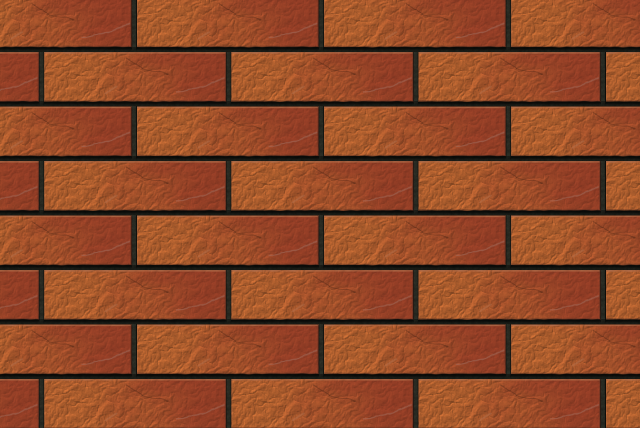
A WebGL 2 fragment shader for this texture:

```glsl
#version 300 es
precision highp float;

uniform vec2 u_resolution;
out vec4 outColor;

// Layout, with the canvas 1.5 wide and 1 high
const vec2 CANVAS = vec2(1.5, 1.0);
const vec2 PITCH = vec2(0.4386, 0.1273);
const vec2 BRICK = vec2(0.4262, 0.1155);
const vec2 FIRST_CORNER = vec2(0.1035, -0.0058);
const float STAGGER = 0.2170;

const vec3 ORANGE = vec3(0.665, 0.360, 0.175);
const vec3 RED = vec3(0.565, 0.235, 0.145);
const vec3 EDGE_LIGHT = vec3(0.70, 0.43, 0.29);
const vec3 EDGE_DARK = vec3(0.33, 0.18, 0.13);
const vec3 SCRATCH = vec3(0.62, 0.42, 0.36);
const vec3 MORTAR = vec3(0.155, 0.160, 0.130);
const vec3 SHADOW = vec3(0.035, 0.040, 0.032);

vec2 hashGradient(vec2 cell) {
    vec3 h = fract(cell.xyx * vec3(0.1031, 0.1030, 0.0973));
    h += dot(h, h.yzx + 33.33);
    float angle = 6.2832 * fract((h.x + h.y) * h.z);
    return vec2(cos(angle), sin(angle));
}

float gradientNoise(vec2 p) {
    vec2 i = floor(p), f = fract(p);
    vec2 w = f * f * f * (f * (f * 6.0 - 15.0) + 10.0);
    vec2 e = vec2(0.0, 1.0);
    float a = dot(hashGradient(i), f);
    float b = dot(hashGradient(i + e.yx), f - e.yx);
    float c = dot(hashGradient(i + e.xy), f - e.xy);
    float d = dot(hashGradient(i + e.yy), f - e.yy);
    return mix(mix(a, b, w.x), mix(c, d, w.x), w.y);
}

float fbm(vec2 p) {
    float sum = 0.0, amplitude = 0.5;
    for (int i = 0; i < 4; i++) {
        sum += amplitude * gradientNoise(p);
        p = mat2(1.6, 1.2, -1.2, 1.6) * p + 7.3;
        amplitude *= 0.5;
    }
    return sum;
}

// Clay surface: soft lumps with creases rising to the right
float clayHeight(vec2 p) {
    vec2 slanted = vec2(p.x - p.y, (p.x + p.y) * 1.7);
    vec2 warp = vec2(fbm(p * 24.0), fbm(p * 24.0 + 19.0));
    float crease = abs(gradientNoise(slanted * 23.0 + warp * 1.6));
    return fbm(p * 38.0 + warp) + 0.65 * sqrt(crease + 0.02);
}

float segmentDistance(vec2 p, vec2 a, vec2 b) {
    vec2 ab = b - a;
    return length(p - a - ab * clamp(dot(p - a, ab) / dot(ab, ab), 0.0, 1.0));
}

float boxDistance(vec2 p, vec2 size) {
    vec2 d = abs(p - 0.5 * size) - 0.5 * size;
    return length(max(d, 0.0)) + min(max(d.x, d.y), 0.0);
}

float lineMask(float dist, float width, float pixel) {
    return 1.0 - smoothstep(width - 0.5 * pixel, width + pixel, dist);
}

vec3 brickColor(vec2 p, float pixel) {
    vec2 uv = p / BRICK;
    float blotch = fbm(p * vec2(9.0, 16.0) + 3.0);
    float redness = smoothstep(0.15, 0.95, uv.x - 0.16 * (uv.y - 0.5) + 0.35 * blotch);
    vec3 color = mix(ORANGE, RED, redness);

    // Relief lit from the upper left
    float slope = clayHeight(p + vec2(0.0022, 0.0028)) - clayHeight(p);
    color *= 1.0 + clamp(slope, -0.3, 0.3) * mix(0.75, 0.32, redness);
    color *= 1.0 + 0.10 * fbm(p * 110.0);

    // Hairline cracks and a raised scratch
    vec2 bent = p + 0.010 * vec2(fbm(p * 30.0), fbm(p * 30.0 + 5.0));
    float pale = min(segmentDistance(bent, vec2(0.310, 0.094), vec2(0.365, 0.083)),
                     segmentDistance(bent, vec2(0.365, 0.083), vec2(0.422, 0.061)));
    float dark = min(segmentDistance(bent, vec2(0.192, 0.012), vec2(0.235, 0.042)),
                     segmentDistance(bent, vec2(0.235, 0.042), vec2(0.290, 0.052)));
    float raised = segmentDistance(bent, vec2(0.143, 0.099), vec2(0.168, 0.079));
    color = mix(color, SCRATCH, 0.55 * lineMask(pale, 0.0009, pixel));
    color *= 1.0 - 0.20 * lineMask(dark, 0.0009, pixel);
    color = mix(color, EDGE_LIGHT, 0.55 * lineMask(raised, 0.0012, pixel));

    // Worn rims: pale above and at the left, dark below and at the right
    float wear = 0.7 + 0.6 * gradientNoise(p * 45.0);
    color = mix(color, EDGE_LIGHT, wear * lineMask(p.y, 0.0032, pixel));
    color = mix(color, EDGE_LIGHT, 0.4 * wear * lineMask(p.x, 0.0025, pixel));
    vec2 far = BRICK - p;
    return mix(color, EDGE_DARK, 0.6 * wear * lineMask(min(far.x, far.y), 0.0022, pixel));
}

vec3 mortarColor(vec2 p, float pixel) {
    float below = smoothstep(0.002, 0.010, p.y - BRICK.y);
    float across = abs(p.x - 0.5 * (BRICK.x + PITCH.x)) / (PITCH.x - BRICK.x);
    float upright = (1.0 - smoothstep(0.25, 0.55, across)) * (p.y < BRICK.y ? 1.0 : 0.6);
    float grain = 1.0 + 0.5 * fbm(p * 120.0);
    return mix(SHADOW, MORTAR, max(0.55 * below, upright)) * grain;
}

void main() {
    vec2 p = gl_FragCoord.xy / u_resolution * CANVAS;
    p.y = CANVAS.y - p.y;
    float pixel = CANVAS.y / u_resolution.y;

    // Alternate courses are shifted by about half a brick
    p -= FIRST_CORNER;
    float course = floor(p.y / PITCH.y);
    p.x -= STAGGER * (1.0 - mod(course, 2.0));
    vec2 local = mod(p, PITCH);

    float chips = 0.0022 * gradientNoise(local * vec2(40.0, 60.0));
    float edge = boxDistance(local, BRICK) + chips * smoothstep(0.5, 1.0, local.y / BRICK.y);
    float cover = 1.0 - smoothstep(-0.75 * pixel, 0.75 * pixel, edge);
    outColor = vec4(mix(mortarColor(local, pixel), brickColor(local, pixel), cover), 1.0);
}
```
